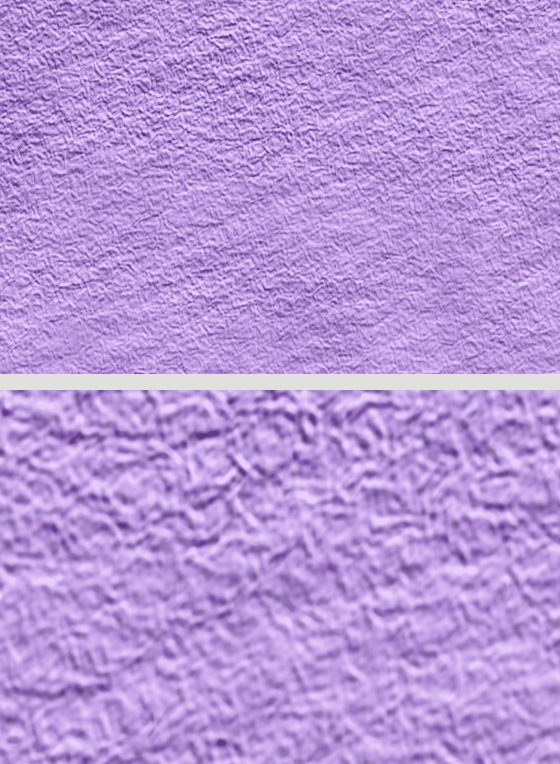
Top: the whole. Bottom: its middle third, enlarged.
A Shadertoy shader for this texture:

```glsl
const vec3 SHADOW = vec3(0.50, 0.34, 0.66);
const vec3 BODY = vec3(0.72, 0.58, 0.86);
const vec3 LIGHT = vec3(0.79, 0.66, 0.92);
const vec3 CREST = vec3(0.88, 0.77, 0.965);
const vec3 DUST = vec3(0.035, 0.005, 0.055);
const vec2 LIGHT_DIR = vec2(0.28, 0.96);

float hash(vec2 cell) {
    vec3 q = fract(cell.xyx * vec3(0.1031, 0.1030, 0.0973));
    q += dot(q, q.yzx + 33.33);
    return fract((q.x + q.y) * q.z);
}

vec2 gradientAt(vec2 cell) {
    float angle = 6.28318 * hash(cell);
    return vec2(cos(angle), sin(angle));
}

// Gradient noise, roughly -0.7 to 0.7
float noise(vec2 p) {
    vec2 i = floor(p), f = p - i;
    vec2 u = f * f * f * (f * (f * 6.0 - 15.0) + 10.0);
    vec2 e = vec2(1.0, 0.0);
    float a = dot(gradientAt(i), f);
    float b = dot(gradientAt(i + e.xy), f - e.xy);
    float c = dot(gradientAt(i + e.yx), f - e.yx);
    float d = dot(gradientAt(i + e.xx), f - e.xx);
    return mix(mix(a, b, u.x), mix(c, d, u.x), u.y);
}

float fbm(vec2 p, int octaves) {
    float sum = 0.0, amp = 1.0;
    for (int i = 0; i < octaves; i++) {
        sum += amp * noise(p);
        p = mat2(1.6, 1.2, -1.2, 1.6) * p + 17.3;
        amp *= 0.5;
    }
    return sum;
}

vec2 rotate(vec2 p, float angle) {
    float c = cos(angle), s = sin(angle);
    return vec2(c * p.x + s * p.y, c * p.y - s * p.x);
}

// Rounded crumbs with steep sides
float crumbs(vec2 p, float scale) {
    return 0.65 * smoothstep(-0.28, 0.38, noise(p * scale));
}

// Plaster height: slanted trowel ridges, clumps, crumbs and fine grit
float relief(vec2 p, float roughness) {
    vec2 warp = vec2(noise(p * 26.0 + 5.0), noise(p * 26.0 + 41.0));
    vec2 q = p + 0.012 * warp;
    vec2 slanted = rotate(q, 0.42);
    float ridges = 1.3 * noise(slanted * vec2(9.0, 20.0) + 11.0);
    float clumps = 0.85 * noise(slanted * vec2(30.0, 46.0) + 29.0);
    float grain = crumbs(q + 3.7, 82.0) + 0.38 * noise(p * 142.0 + 7.0);
    return ridges + roughness * (clumps + grain);
}

// Tone in units of spread around the body colour
vec3 plasterColor(float tone) {
    vec3 color = mix(SHADOW, BODY, clamp((tone + 2.1) / 2.1, -0.5, 1.0));
    color = mix(color, LIGHT, clamp(tone / 0.75, 0.0, 1.0));
    return mix(color, CREST, clamp((tone - 0.75) / 0.95, 0.0, 1.35));
}

void mainImage(out vec4 fragColor, in vec2 fragCoord) {
    vec2 p = fragCoord / iResolution.y;
    vec2 uv = fragCoord / iResolution.xy;

    // Broad patches of rough and worn plaster
    float patches = fbm(rotate(p, 0.4) * vec2(2.2, 4.0) + 2.6, 3);
    float upperLeft = smoothstep(0.1, 1.1, uv.y + 0.4 * (1.0 - uv.x));
    float roughness = clamp(0.78 + 0.38 * upperLeft + 0.5 * patches, 0.55, 1.4);

    // Raking light from above
    vec2 reach = 0.0034 * LIGHT_DIR;
    float facing = relief(p - reach, roughness) - relief(p + reach, roughness);
    float height = relief(p, roughness);

    float edgeShade = (1.0 - smoothstep(0.0, 0.45, uv.x)) * smoothstep(0.25, 0.75, uv.y);
    float broad = 0.55 * fbm(rotate(p, 0.35) * vec2(3.0, 5.0) + 8.1, 3) - 0.4 * edgeShade;
    float tone = 0.17 + 2.5 * facing + 0.22 * (height - 0.3) + broad;
    tone -= 0.07 * tone * tone;

    // Dusty, less saturated hollows
    float dust = smoothstep(-0.1, 0.25, noise(p * 60.0 + 71.0));
    dust *= smoothstep(0.2, -0.9, tone);
    fragColor = vec4(clamp(plasterColor(tone) - DUST * dust, 0.0, 1.0), 1.0);
}
```
